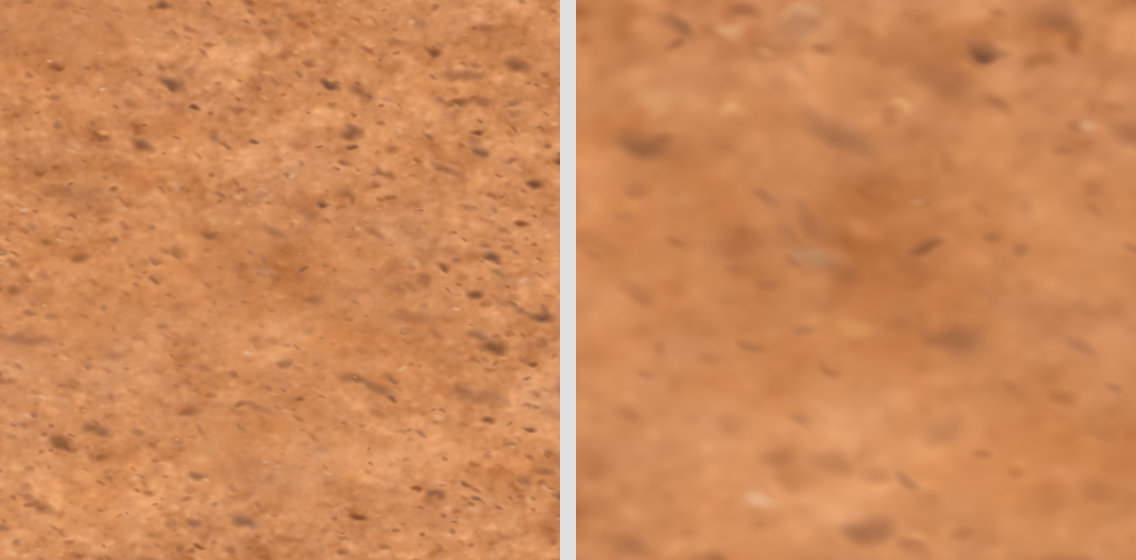
Left: the whole. Right: its middle third, enlarged.
This texture is drawn by a WebGL 2 fragment shader. Its source:

```glsl
#version 300 es
precision highp float;
// Dry orange soil with soft mottling, scattered brown grains, streaks and pale flecks.
uniform vec2 u_resolution;
out vec4 fragColor;

vec3 hash3(vec2 cell, float seed) {
    vec3 q = fract(vec3(cell.xyx + seed * 7.31) * vec3(0.1031, 0.1030, 0.0973));
    q += dot(q, q.yxz + 33.33);
    return fract((q.xxy + q.yzz) * q.zyx);
}

// Signed cellular noise: one soft light or dark blob per cell.
float blobs(vec2 p, float seed) {
    vec2 cell = floor(p);
    float sum = 0.0;
    for (int y = -1; y <= 1; y++) {
        for (int x = -1; x <= 1; x++) {
            vec2 id = cell + vec2(x, y);
            vec3 h = hash3(id, seed);
            vec2 d = p - id - h.xy;
            sum += (2.0 * h.z - 1.0) * exp(-5.0 * dot(d, d));
        }
    }
    return sum;
}

// Sparse soft ellipses leaning down to the right.
// Returns coverage, tint and a vertical position inside the strongest one.
vec3 stones(vec2 p, float amount, vec2 sizes, float flatness, float seed) {
    vec2 cell = floor(p);
    vec3 best = vec3(0.0);
    for (int y = -1; y <= 1; y++) {
        for (int x = -1; x <= 1; x++) {
            vec2 id = cell + vec2(x, y);
            vec3 place = hash3(id, seed);
            vec3 look = hash3(id, seed + 5.0);
            vec2 d = p - id - place.xy;
            d.y += d.x * mix(-0.15, 0.65, look.x);
            float size = mix(sizes.x, sizes.y, look.y * look.y);
            d /= size * vec2(1.0, flatness);
            float cover = (1.0 - smoothstep(0.1, 1.0, length(d))) * step(place.z, amount);
            cover *= mix(0.35, 1.0, look.z);
            if (cover > best.x) best = vec3(cover, fract(look.z * 9.0), d.y);
        }
    }
    return best;
}

void main() {
    vec2 uv = gl_FragCoord.xy / min(u_resolution.x, u_resolution.y);

    // Ragged outlines for everything scattered on the ground
    vec2 warped = uv + 0.005 * vec2(blobs(uv * 48.0, 1.0), blobs(uv * 55.0, 2.0));
    float rough = clamp(0.95 + 0.7 * blobs(uv * vec2(2.5, 5.0), 3.0), 0.55, 1.0);

    // Sand tone, from broad drifts to fine grit
    float tone = 0.55 * blobs(uv * vec2(4.0, 9.0), 4.0);
    tone += 0.40 * blobs(uv * vec2(11.0, 18.0), 10.0);
    tone += rough * 0.60 * blobs(warped * vec2(24.0, 36.0), 5.0);
    tone += rough * 0.65 * blobs(warped * vec2(46.0, 66.0), 6.0);
    tone += rough * 0.40 * blobs(uv * vec2(90.0, 115.0), 7.0);
    vec3 color = vec3(0.815, 0.545, 0.351) + tone * vec3(0.100, 0.098, 0.084);

    // Warmer and greyer patches
    float warmth = 0.6 * blobs(uv * vec2(6.0, 12.0), 8.0) + 0.6 * blobs(warped * vec2(28.0, 40.0), 9.0);
    color += warmth * vec3(0.004, -0.014, -0.032);

    vec3 rust = vec3(0.54, 0.28, 0.15);
    vec3 slate = vec3(0.50, 0.34, 0.27);

    // Long faint streaks
    vec3 streak = stones(warped * vec2(7.0, 9.5), 0.20, vec2(0.30, 0.80), 0.33, 11.0);
    color = mix(color, mix(rust, slate, 0.4 + 0.6 * streak.y), 0.60 * streak.x);

    // Small grains
    vec3 grain = stones(warped * vec2(36.0, 48.0), 0.36, vec2(0.30, 0.75), 0.80, 13.0);
    color = mix(color, mix(rust, slate, grain.y), 0.55 * rough * grain.x);

    // Larger stones, darker along their lower edge
    vec3 stone = stones(warped * vec2(16.0, 23.0), 0.23, vec2(0.24, 0.65), 0.72, 17.0);
    vec3 stoneColor = mix(rust, slate, stone.y) * (0.85 + 0.4 * clamp(stone.z, -0.9, 0.4));
    color = mix(color, stoneColor, 0.85 * rough * stone.x);

    // Pale flecks
    vec3 fleck = stones(warped * vec2(25.0, 38.0), 0.10, vec2(0.22, 0.58), 0.75, 19.0);
    color = mix(color, mix(vec3(0.95, 0.71, 0.43), vec3(0.92, 0.75, 0.62), fleck.y), 0.55 * fleck.x);

    fragColor = vec4(clamp(color, 0.0, 1.0), 1.0);
}
```
